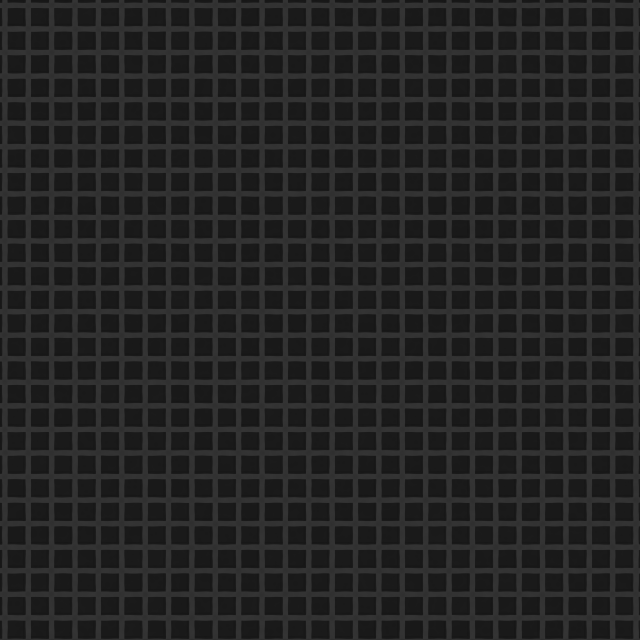
A Shadertoy shader for this pattern:

```glsl
float hash(vec2 p) {
    return fract(sin(dot(p, vec2(127.1, 311.7))) * 4375.85);
}

// Distance to the nearest scattered point
float cellular(vec2 p) {
    vec2 cell = floor(p);
    float nearest = 2.0;
    for (int j = -1; j <= 1; j++) {
        for (int i = -1; i <= 1; i++) {
            vec2 id = cell + vec2(i, j);
            vec2 point = id + vec2(hash(id), hash(id + 19.3));
            nearest = min(nearest, length(point - p));
        }
    }
    return nearest;
}

float roundedBox(vec2 p, vec2 halfSize, float radius) {
    vec2 q = abs(p) - halfSize + radius;
    return length(max(q, 0.0)) + min(max(q.x, q.y), 0.0) - radius;
}

// Soft band centred on zero
float band(float x, float halfWidth, float blur) {
    return 1.0 - smoothstep(halfWidth - blur, halfWidth + blur, abs(x));
}

// Dark recess with faint shading along its right and bottom edges
vec3 recessColor(vec2 local, float halfSize, float variation, float grain, float blur) {
    float right = band(local.x - halfSize + 0.08, 0.03, blur);
    float bottom = band(local.y - halfSize + 0.08, 0.03, blur);
    float shade = 0.101 + 0.005 * (variation - 0.5) + 0.006 * (grain - 0.5);
    return vec3(shade - 0.010 * max(right, bottom));
}

// Raised bars, a little darker where they cross
vec3 barColor(vec2 local, float grain) {
    vec2 toCrossing = 0.5 - abs(local);
    float crossing = 1.0 - smoothstep(0.05, 0.17, length(toCrossing));
    return vec3(0.200 - 0.012 * crossing + 0.012 * (grain - 0.5));
}

void mainImage(out vec4 fragColor, in vec2 fragCoord) {
    const vec2 repeats = vec2(27.38, 27.17);
    const vec2 firstBar = vec2(0.21, 0.23);
    const float recessHalfSize = 0.385;

    // Grid counted from the top left, with bars on whole numbers
    vec2 uv = fragCoord / iResolution.xy;
    vec2 grid = vec2(uv.x, 1.0 - uv.y) * repeats - firstBar;
    vec2 id = floor(grid);
    vec2 local = fract(grid) - 0.5;

    vec2 pixel = repeats / iResolution.xy;
    float blur = max(0.025, 0.6 * max(pixel.x, pixel.y));
    float grain = cellular(grid * 3.0);

    // Slight unevenness of the recess outline
    float wobble = 0.006 * sin(grid.x * 7.3 + 2.0 * sin(grid.y * 5.1));
    float edge = roundedBox(local, vec2(recessHalfSize), 0.025) + wobble;
    float bars = smoothstep(-blur, blur, edge);

    vec3 recess = recessColor(local, recessHalfSize, hash(id), grain, blur);
    fragColor = vec4(mix(recess, barColor(local, grain), bars), 1.0);
}
```
